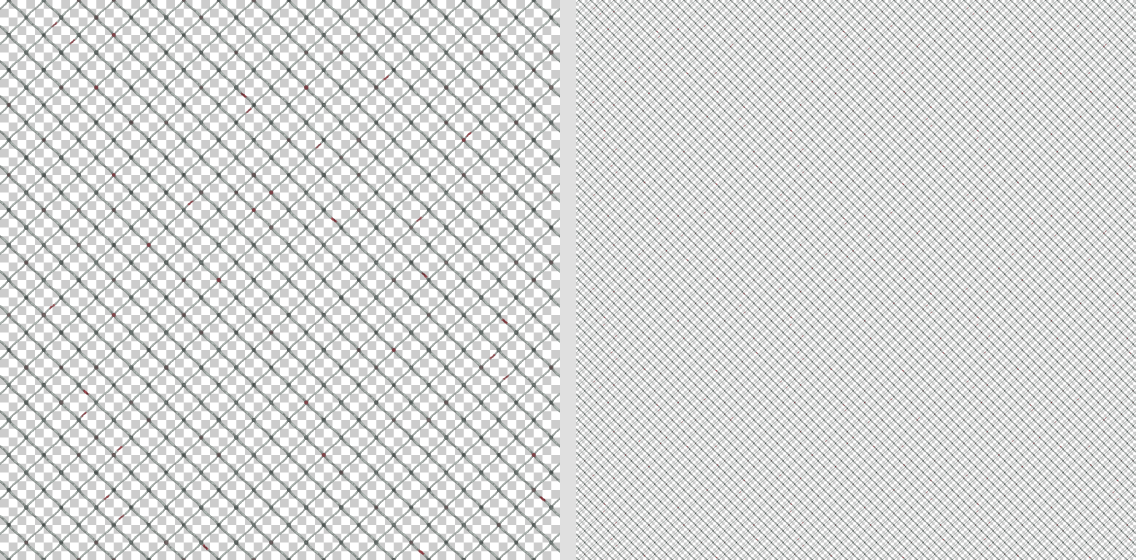
Left: one tile. Right: repeated 3 by 3.
Give the GLSL for this pattern, as a WebGL 2 fragment shader.

```glsl
#version 300 es
precision highp float;
// Chain-link fence of 16 by 16 diamonds over a 64 by 64 grey and white checker.
// Two families of diagonal wires carry twisted strands, dark knots and sparse rust;
// every hash key wraps at the canvas edge, so the tile is seamless.
uniform vec2 u_resolution;
out vec4 fragColor;

float hash(vec2 p) {
    vec3 q = fract(vec3(p.xyx) * 0.1031);
    q += dot(q, q.yzx + 33.33);
    return fract((q.x + q.y) * q.z);
}

// Value noise that wraps after a whole number of lattice steps.
float wrapNoise(vec2 p, float period) {
    vec2 i = floor(p), f = fract(p);
    f = f * f * (3.0 - 2.0 * f);
    vec2 lo = mod(i, period), hi = mod(i + 1.0, period);
    return mix(mix(hash(lo), hash(vec2(hi.x, lo.y)), f.x),
               mix(hash(vec2(lo.x, hi.y)), hash(hi), f.x), f.y);
}

// Random value for a point of the diagonal lattice, wrapped over the canvas.
float latticeHash(vec2 id, float seed) {
    return hash(mod(vec2(id.x + id.y, id.x - id.y), 32.0) + seed);
}

// Checker with edges softened over one pixel; 1 on grey squares.
float checker(vec2 uv) {
    vec2 edge = abs(fract(uv * 32.0 - 0.25) - 0.5) * 2.0 - 0.5;
    vec2 side = clamp(edge * 2.0 * u_resolution / 64.0, -1.0, 1.0);
    return 0.5 + 0.5 * side.x * side.y;
}

// One wire: colour and coverage from its offset across and position along.
vec4 wire(float across, float along, float halfWidth, float grain, float rustiness, float px) {
    float twist = 0.5 + 0.5 * sin(6.28318 * (along * 7.0 + across * 9.0));
    float highlight = 1.0 - smoothstep(0.0, 0.04, abs(across - 0.008));
    float nearKnot = 1.0 - smoothstep(0.06, 0.2, abs(fract(along + 0.5) - 0.5));
    float light = 0.12 + 0.38 * highlight + 0.2 * twist + 0.65 * (grain - 0.5) - 0.25 * nearKnot;
    vec3 steel = mix(vec3(0.33, 0.35, 0.34), vec3(0.67, 0.71, 0.69), clamp(light + 0.2, 0.0, 1.0));
    vec3 color = mix(steel, vec3(0.50, 0.23, 0.25) * (0.75 + 0.5 * grain), rustiness);
    float width = halfWidth + 0.007 * (twist - 0.5) + 0.012 * (grain - 0.5);
    return vec4(color, clamp((width - abs(across)) / px + 0.5, 0.0, 1.0));
}

// Short rusty stretch somewhere on a few wire segments.
float segmentRust(vec2 id, float t, float seed, float chance) {
    float center = 0.25 + 0.5 * latticeHash(id, seed + 7.0);
    float stretch = 1.0 - smoothstep(0.08, 0.18, abs(t - center));
    return stretch * step(latticeHash(id, seed), chance);
}

void main() {
    vec2 uv = gl_FragCoord.xy / u_resolution;
    vec2 cell = uv * 16.0;
    float px = 16.0 / min(u_resolution.x, u_resolution.y);
    vec3 color = mix(vec3(1.0), vec3(0.8), checker(uv));

    // Diagonal coordinates: knots sit on the integers.
    vec2 diag = vec2(cell.x + cell.y, cell.x - cell.y) - 0.25;
    vec2 knotId = floor(diag + 0.5);
    vec2 offset = diag - knotId;
    float grain = wrapNoise(cell * 16.0, 256.0);

    // Wires bend a little where they hook around each other.
    vec2 across = (offset + 0.02 * sin(6.28318 * diag.yx)) * 0.7071;

    // Rising wires lie below and are thinner, falling wires lie above.
    float risingRust = segmentRust(vec2(floor(diag.x), knotId.y), fract(diag.x), 41.0, 0.025);
    vec4 rising = wire(-across.y, diag.x, 0.027, grain, risingRust, px);
    color = mix(color, rising.rgb, rising.a * (0.78 + 0.22 * grain));

    float fallingRust = segmentRust(vec2(knotId.x, floor(diag.y)), fract(diag.y), 83.0, 0.008);
    vec4 falling = wire(across.x, diag.y, 0.032, grain, fallingRust, px);
    color = mix(color, falling.rgb, falling.a);

    // Dark knots, most of them clean, some tinted and a few fully rusted.
    float wear = latticeHash(knotId, 137.0);
    float knotRust = 0.25 * step(0.8, wear) + 0.6 * step(0.97, wear);
    float radius = 0.052 + 0.012 * latticeHash(knotId, 191.0);
    float knot = clamp((radius - length(offset) * 0.7071) / px + 0.5, 0.0, 1.0);
    vec3 knotSteel = vec3(0.33, 0.36, 0.35) * (0.8 + 0.5 * grain);
    color = mix(color, mix(knotSteel, vec3(0.50, 0.20, 0.23), knotRust), knot * 0.9);

    fragColor = vec4(color, 1.0);
}
```
